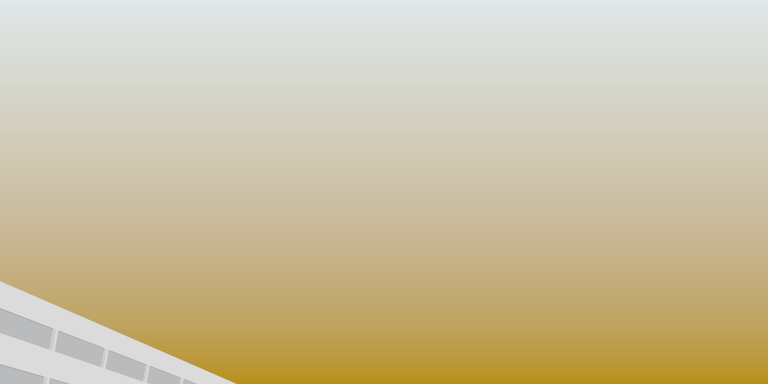
Give the GLSL for this background, as a WebGL 1 fragment shader.

```glsl
precision highp float;
// A hazy sky fading from pale blue-grey to deep ochre, with the corner of a
// pale office block below. The facade is flattened by undoing its perspective,
// so its windows become a plain grid repeated with fract.

uniform vec2 u_resolution;

const vec2 VANISH = vec2(1.432, -0.354); // where the facade lines converge
const float ROOF = 0.268;                // roof height at the left border
const float ROW_MID = 0.1655;            // centre of the upper window row
const float ROW_PITCH = 0.146;
const float GLASS_HALF = 0.0325;
const float PILLAR_DEPTH = 1.1089;       // depth of the first pillar
const float PILLAR_PITCH = 0.127;
const float PILLAR_HALF = 0.046;         // as a share of the pitch
const float LEAN = 0.17;                 // tilt of the pillars

const vec3 WALL = vec3(0.858, 0.858, 0.862);
const vec3 PILLAR_SIDE = vec3(0.800, 0.802, 0.808);
const vec3 GLASS = vec3(0.725, 0.735, 0.740);
const vec3 GLASS_SHADE = vec3(0.655, 0.660, 0.665);

// Linear ramp from 0 at a to 1 at b.
float ramp(float a, float b, float x) {
  return clamp((x - a) / (b - a), 0.0, 1.0);
}

// Smoothed test for x below the edge, blurred over one pixel.
float below(float edge, float x, float pixel) {
  return ramp(edge + 0.5 * pixel, edge - 0.5 * pixel, x);
}

// Signed distance to the nearest multiple of one.
float repeat(float x) {
  return fract(x + 0.5) - 0.5;
}

vec3 skyColor(float y) {
  vec3 c = vec3(0.718, 0.567, 0.085);
  c = mix(c, vec3(0.730, 0.590, 0.200), ramp(0.000, 0.044, y));
  c = mix(c, vec3(0.750, 0.640, 0.380), ramp(0.044, 0.154, y));
  c = mix(c, vec3(0.772, 0.690, 0.520), ramp(0.154, 0.307, y));
  c = mix(c, vec3(0.808, 0.768, 0.670), ramp(0.307, 0.530, y));
  c = mix(c, vec3(0.848, 0.858, 0.830), ramp(0.530, 0.830, y));
  return mix(c, vec3(0.878, 0.910, 0.912), ramp(0.830, 1.000, y));
}

// Perspective depth at x, one at the left border.
float depthAt(float x) {
  return VANISH.x / (VANISH.x - x);
}

vec3 facadeColor(float x, float height, float pixel) {
  float depth = depthAt(x);
  float leanX = x + LEAN * (ROW_MID - height) / depth;
  float pillarDepth = depthAt(leanX);

  // Offsets from the nearest row centre and the nearest pillar.
  float rowOffset = repeat((height - ROW_MID) / ROW_PITCH) * ROW_PITCH;
  float column = repeat((pillarDepth - PILLAR_DEPTH) / PILLAR_PITCH);
  float rowPixel = pixel * depth;
  float columnPixel = pixel * pillarDepth * pillarDepth / (VANISH.x * PILLAR_PITCH);

  float row = below(GLASS_HALF, abs(rowOffset), rowPixel);
  float pillar = below(PILLAR_HALF, abs(column), columnPixel);
  float side = pillar * below(0.005, column, columnPixel);

  // Glass with a thin shadow below the upper frame.
  float shade = 1.0 - below(GLASS_HALF - 0.0028, rowOffset, rowPixel);
  vec3 glass = mix(GLASS, GLASS_SHADE, shade);
  vec3 bay = mix(glass, WALL, pillar);
  bay = mix(bay, PILLAR_SIDE, side);
  return mix(WALL, bay, row);
}

void main() {
  vec2 p = gl_FragCoord.xy / u_resolution.y;
  float pixel = 1.0 / u_resolution.y;

  // Height on the facade, projected back to the left border.
  float x = min(p.x, 1.0);
  float depth = depthAt(x);
  float height = VANISH.y + (p.y - VANISH.y) * depth;

  float building = below(ROOF, height, pixel * depth);
  vec3 color = mix(skyColor(p.y), facadeColor(x, height, pixel), building);
  gl_FragColor = vec4(color, 1.0);
}
```
